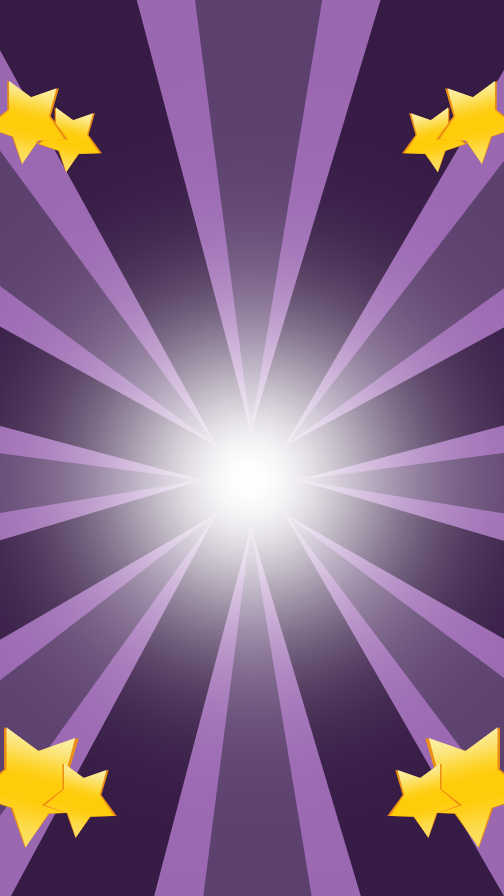
Reproduce this background procedurally as a WebGL 2 fragment shader.

```glsl
#version 300 es
precision highp float;

uniform vec2 u_resolution;
out vec4 fragColor;

// Lengths are in canvas heights, angles in radians
const float TAU = 6.2831853;
const vec2 BURST_CENTER = vec2(0.279, 0.465);
const vec2 BURST_DRIFT = vec2(0.018, -0.015);
const float RAY_COUNT = 8.0;
const float RAY_START = 0.053;
const float RAY_OUTER = 0.274;
const float RAY_INNER = 0.146;
const float GLOW_RADIUS = 0.179;

const vec3 NIGHT = vec3(0.210, 0.105, 0.270);
const vec3 PLUM = vec3(0.360, 0.250, 0.430);
const vec3 ORCHID = vec3(0.605, 0.405, 0.695);
const vec3 WHITE = vec3(1.0);
const vec3 AMBER = vec3(0.930, 0.560, 0.080);
const vec3 GOLD = vec3(1.000, 0.800, 0.040);
const vec3 CREAM = vec3(0.980, 0.930, 0.620);

const float STAR_TURN = 0.80;
const float STAR_NOTCH = 0.52;
const float FACE_WIDTH = 0.92;
// Center and radius, back to front; mirrored to the right side
const int STAR_COUNT = 4;
const vec3 STARS[STAR_COUNT] = vec3[](
    vec3(0.0790, 0.8460, 0.0385),
    vec3(0.0313, 0.8660, 0.0495),
    vec3(0.0380, 0.1250, 0.0716),
    vec3(0.0904, 0.1089, 0.0443));

// Share of the pixel covered by a shape at signed distance d
float cover(float d) {
    return clamp(0.5 - d * u_resolution.y, 0.0, 1.0);
}

// Polar fold into one of n sectors, centered on the x axis
vec2 foldSector(vec2 p, float n, float turn) {
    float sector = TAU / n;
    float a = mod(atan(p.y, p.x) - turn + 0.5 * sector, sector) - 0.5 * sector;
    return length(p) * vec2(cos(a), abs(sin(a)));
}

float wedge(vec2 q, float halfAngle) {
    return q.y * cos(halfAngle) - (q.x - RAY_START) * sin(halfAngle);
}

float star(vec2 p, float radius) {
    vec2 q = foldSector(p, 5.0, STAR_TURN);
    vec2 tip = vec2(radius, 0.0);
    vec2 notch = radius * STAR_NOTCH * vec2(cos(TAU / 10.0), sin(TAU / 10.0));
    vec2 edge = normalize(notch - tip);
    return dot(q - tip, vec2(edge.y, -edge.x));
}

// Banded rays under a soft white glow
vec3 burst(vec2 p) {
    vec2 q = p - BURST_CENTER;
    float r = length(q) / GLOW_RADIUS;
    vec2 ray = foldSector(q - BURST_DRIFT * abs(q.yx), RAY_COUNT, 0.0);
    vec3 color = mix(NIGHT, ORCHID, cover(wedge(ray, RAY_OUTER)));
    color = mix(color, PLUM, cover(wedge(ray, RAY_INNER)));
    return mix(color, WHITE, exp(-r * r));
}

// Glossy face: cream top, gold middle, paler foot
vec3 faceColor(float height) {
    vec3 color = mix(GOLD, CREAM, smoothstep(0.0, 0.85, height));
    return mix(color, CREAM, 0.55 * smoothstep(-0.2, -0.9, height));
}

void main() {
    vec2 p = gl_FragCoord.xy / u_resolution.y;
    vec3 color = burst(p);

    // Stars with an amber side behind each face
    float width = u_resolution.x / u_resolution.y;
    vec2 corner = vec2(min(p.x, width - p.x), p.y);
    for (int i = 0; i < STAR_COUNT; i++) {
        vec2 q = corner - STARS[i].xy;
        float radius = STARS[i].z;
        float height = (q.y + 0.25 * q.x) / radius;
        color = mix(color, AMBER, cover(star(q, radius)));
        float face = star(q / vec2(FACE_WIDTH, 1.0), radius);
        color = mix(color, faceColor(height), cover(face));
    }

    fragColor = vec4(color, 1.0);
}
```
